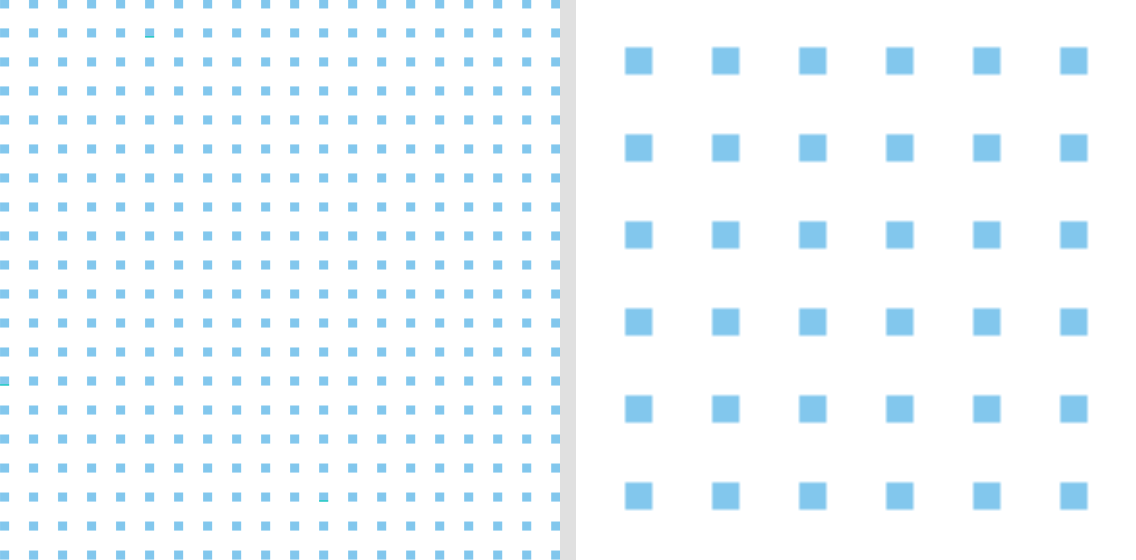
Left: the whole. Right: its middle third, enlarged.
Reproduce this pattern procedurally as a WebGL 1 fragment shader.

```glsl
precision highp float;
// Regular grid of small sky-blue squares on white, a few with a thin green fringe.

uniform vec2 u_resolution;

const vec3 PAPER = vec3(1.0);
const vec3 SKY_BLUE = vec3(0.51, 0.78, 0.93);
const vec3 FRINGE_GREEN = vec3(0.10, 0.80, 0.74);

const float PITCH = 0.0518;                    // spacing between square centers
const vec2 FIRST_CENTER = vec2(0.0081, 0.0070); // measured from the top left
const float HALF_SIDE = 0.0081;
const float FRINGE_HALF_HEIGHT = 0.0012;
const float EDGE_SOFTNESS = 0.0020;

// Soft coverage of an axis-aligned box centered at the origin.
float boxCoverage(vec2 p, vec2 halfSize, vec2 softness) {
  vec2 coverage = clamp(0.5 + (halfSize - abs(p)) / softness, 0.0, 1.0);
  return coverage.x * coverage.y;
}

// 1.0 when both cell indices agree, otherwise 0.0.
float sameCell(vec2 a, vec2 b) {
  vec2 gap = abs(a - b);
  return 1.0 - step(0.5, max(gap.x, gap.y));
}

// Selects the few worn cells, stepping across columns and wrapping rows.
float wornCell(vec2 cell) {
  float worn = 0.0;
  for (int i = 0; i < 3; i++) {
    float k = float(i);
    vec2 site = vec2(floor(5.5 * k + 0.01), mod(13.0 + 16.0 * k, 28.0));
    worn = max(worn, sameCell(cell, site));
  }
  return worn;
}

void main() {
  vec2 uv = gl_FragCoord.xy / u_resolution;
  vec2 softness = max(vec2(EDGE_SOFTNESS), 1.0 / u_resolution);

  // Grid cells, with rows counted downward from the top.
  vec2 p = vec2(uv.x, 1.0 - uv.y) - FIRST_CENTER;
  vec2 cell = floor(p / PITCH + 0.5);
  vec2 local = p - cell * PITCH;

  // Blue square.
  float square = boxCoverage(local, vec2(HALF_SIDE), softness);
  vec3 color = mix(PAPER, SKY_BLUE, square);

  // Green fringe along the lower edge of worn squares.
  vec2 fringePoint = local - vec2(0.0, HALF_SIDE - FRINGE_HALF_HEIGHT);
  float fringe = boxCoverage(fringePoint, vec2(HALF_SIDE, FRINGE_HALF_HEIGHT), softness);
  color = mix(color, FRINGE_GREEN, fringe * wornCell(cell));

  gl_FragColor = vec4(color, 1.0);
}
```
